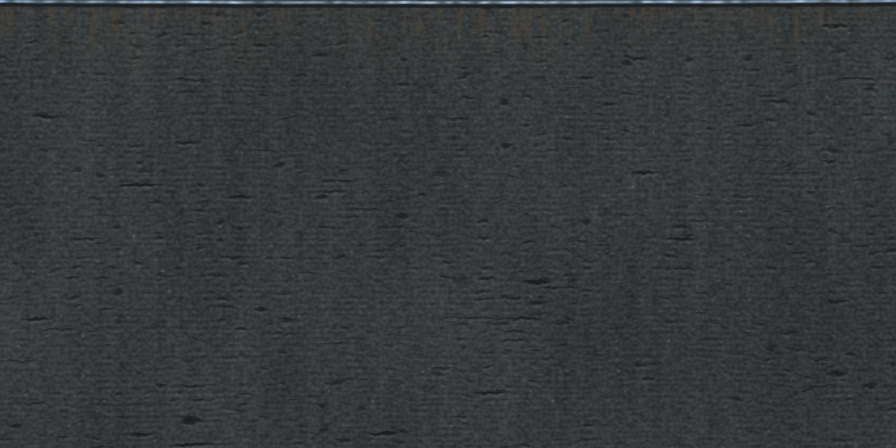
A Shadertoy shader for this texture:

```glsl
const vec3 SLATE = vec3(0.205, 0.223, 0.226);
const vec3 CRACK_DARK = vec3(0.095, 0.105, 0.115);
const vec3 RUST = vec3(0.31, 0.27, 0.21);
const vec3 SKY_EDGE = vec3(0.55, 0.67, 0.78);
const float ROWS = 76.0;

vec2 gradientAt(vec2 cell) {
    vec3 h = fract(cell.xyx * vec3(0.1031, 0.1030, 0.0973));
    h += dot(h, h.yzx + 33.33);
    float angle = 6.2832 * fract((h.x + h.y) * h.z);
    return vec2(cos(angle), sin(angle));
}

float gradientNoise(vec2 p) {
    vec2 i = floor(p), f = p - i;
    vec2 u = f * f * f * (f * (f * 6.0 - 15.0) + 10.0);
    vec2 e = vec2(1.0, 0.0);
    float a = dot(gradientAt(i), f);
    float b = dot(gradientAt(i + e.xy), f - e.xy);
    float c = dot(gradientAt(i + e.yx), f - e.yx);
    float d = dot(gradientAt(i + e.xx), f - e.xx);
    return mix(mix(a, b, u.x), mix(c, d, u.x), u.y);
}

float fbm(vec2 p) {
    float sum = 0.0, amp = 1.0;
    for (int i = 0; i < 4; i++) {
        sum += amp * gradientNoise(p);
        p = p * 2.03 + 17.3;
        amp *= 0.5;
    }
    return sum;
}

// Horizontal ribs whose strength varies from place to place
float ribs(vec2 p, float rows) {
    float strength = 0.65 + 0.9 * gradientNoise(p * vec2(9.0, 14.0) + 5.0);
    return strength * cos(6.2832 * p.y * rows);
}

// Short, thin horizontal cracks gathered in loose clusters
float cracks(vec2 p, vec2 scale, float threshold) {
    float ragged = 0.3 * gradientNoise(p * vec2(70.0, 40.0));
    float n = gradientNoise(p * scale + vec2(3.7, ragged));
    float cluster = 0.16 * gradientNoise(p * vec2(3.0, 6.0) + 41.0);
    return smoothstep(threshold, threshold + 0.24, n + cluster);
}

float allCracks(vec2 p) {
    float fine = cracks(p, vec2(22.0, 88.0), 0.32);
    float wide = cracks(p + 7.0, vec2(9.0, 74.0), 0.38);
    return max(0.75 * fine, wide);
}

// Vertical weathering streaks hanging from the top
float streaks(vec2 p) {
    float reach = 0.13 + 0.12 * gradientNoise(vec2(p.x * 7.0, 2.5))
                + 0.09 * gradientNoise(vec2(p.x * 38.0, 8.5));
    float fade = smoothstep(1.0 - max(reach, 0.04), 1.0, p.y);
    float threads = gradientNoise(p * vec2(75.0, 9.0))
                  + 0.6 * gradientNoise(p * vec2(120.0, 45.0));
    return sqrt(fade) * smoothstep(-0.2, 0.55, threads);
}

// Soft-sided horizontal band centred on a height
float band(float y, float centre, float halfWidth, float blur) {
    return 1.0 - smoothstep(halfWidth - blur, halfWidth + blur, abs(y - centre));
}

void mainImage(out vec4 fragColor, in vec2 fragCoord) {
    vec2 p = fragCoord / iResolution.y;
    float width = iResolution.x / iResolution.y;
    float blur = max(0.0025, 0.75 / iResolution.y);

    // Rows sag and waver slightly
    vec2 q = p;
    q.y += 0.008 * gradientNoise(p * vec2(2.5, 3.0))
         + 0.002 * gradientNoise(p * vec2(22.0, 30.0));

    // Cloudy tone, ribs, fibres and grain
    float tone = 0.025 * fbm(p * vec2(3.0, 1.8) + 11.0);
    tone += 0.013 * ribs(q, ROWS);
    tone += 0.045 * gradientNoise(q * vec2(38.0, 105.0));
    tone += 0.060 * gradientNoise(p * vec2(105.0, 125.0) + 60.0);
    tone += 0.020 * gradientNoise(p * vec2(28.0, 3.0) + 23.0);
    vec3 color = SLATE + tone * vec3(1.0, 1.02, 1.03);

    // Cracks with a faintly lit lower lip
    float crack = allCracks(q);
    float lip = allCracks(q + vec2(0.0, 0.007)) * (1.0 - crack);
    color += 0.045 * lip;
    color = mix(color, CRACK_DARK, 0.85 * crack);

    // Pale chips and dark smudges
    float chip = smoothstep(0.40, 0.62, gradientNoise(p * vec2(62.0, 90.0) + 90.0));
    float smudge = smoothstep(0.42, 0.65, gradientNoise(p * vec2(16.0, 20.0) + 70.0));
    color += 0.07 * chip - 0.035 * smudge;

    // Weathered upper margin
    color = mix(color, RUST, 0.55 * streaks(p));

    // Bright rim, gently bowed, above a dark shadow line
    float bow = (p.x / width - 0.45) * 2.0;
    float rim = 0.9945 + 0.003 * bow * bow + 0.001 * gradientNoise(vec2(p.x * 20.0, 0.5));
    float glint = 0.8 + 0.6 * gradientNoise(vec2(p.x * 45.0, 3.5));
    color = mix(color, CRACK_DARK, 0.8 * band(p.y, rim - 0.008, 0.004, blur));
    color = mix(color, SKY_EDGE * glint, band(p.y, rim, 0.003, blur));

    fragColor = vec4(clamp(color, 0.0, 1.0), 1.0);
}
```
